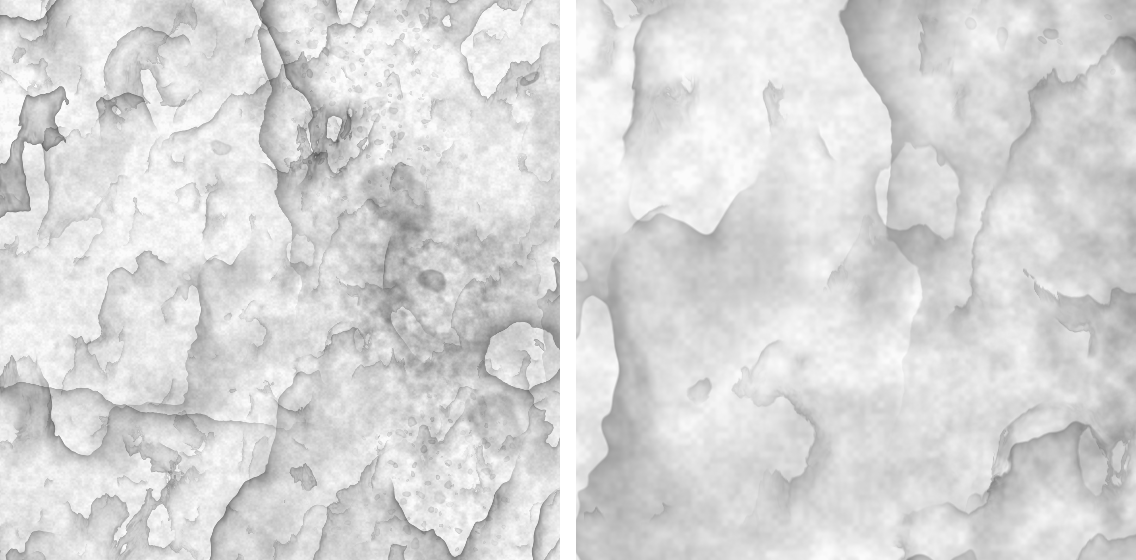
Left, the full canvas; right, a detail of the centre.
Reproduce this texture map procedurally as a three.js fragment shader.

```glsl
varying vec2 vUv;

const float BASE_LIGHT = 0.992;
const float BROAD_SHADE = 0.13;
const float GRAIN = 0.13;
const float SPECKLE = 0.05;
const float EDGE = 0.0018;          // softness of every broken rim
const float WARP = 0.75;
const vec2 TILT = vec2(-0.55, 0.65); // ledges step down to the lower right
const vec2 DIRT_CENTER = vec2(0.74, 0.42);
const vec2 PIT_CENTER = vec2(0.66, 0.85);
const vec2 PIT_CENTER_LOW = vec2(0.78, 0.17);
const vec2 BOULDER = vec2(0.945, 0.36);

float hash(vec2 p) {
  return fract(sin(dot(p, vec2(127.1, 311.7))) * 43758.5453);
}

float noise(vec2 p) {
  vec2 i = floor(p), f = fract(p);
  f = f * f * f * (f * (f * 6.0 - 15.0) + 10.0);
  return mix(mix(hash(i), hash(i + vec2(1.0, 0.0)), f.x),
             mix(hash(i + vec2(0.0, 1.0)), hash(i + 1.0), f.x), f.y);
}

float fbm(vec2 p) {
  float sum = 0.0, amp = 0.58;
  for (int i = 0; i < 6; i++) {
    sum += amp * noise(p);
    p = mat2(1.6, 1.2, -1.2, 1.6) * p + 17.3;
    amp *= 0.43;
  }
  return sum;
}

float relief(vec2 p, float scale) {
  vec2 q = p * scale * vec2(1.15, 0.8) + scale * 3.7;
  q += WARP * (vec2(fbm(q + 5.2), fbm(q + 31.7)) - 0.5);
  return fbm(q) + dot(p, TILT) * scale * 0.3;
}

// Shadow on the low side of a rim; d is the distance from it
float rimShadow(float d, float width) {
  return smoothstep(0.0, EDGE, d) * exp(-max(d, 0.0) / width);
}

// Stepped plates: a thin dark crack and a wide soft shade under each rim
float ledges(vec2 p, float scale, float levels, float width, float cover) {
  const float e = 0.0015;
  float v = relief(p, scale);
  vec2 slope = vec2(relief(p + vec2(e, 0.0), scale),
                    relief(p + vec2(0.0, e), scale)) - v;
  float f = fract(v * levels);
  float d = (1.0 - f) / max(levels * length(slope) / e, levels * scale * 0.2);
  float soft = smoothstep(0.45, 1.0, f);
  float strength = smoothstep(cover, cover + 0.3, noise(p * scale * 1.6 + 41.0));
  return strength * (0.62 * rimShadow(d, width)
                   + 0.38 * soft * soft * smoothstep(0.0, EDGE, d));
}

// Scattered hollows, darkest near their rims
float pits(vec2 p, float scale, float density) {
  vec2 q = p * scale + 0.7 * (vec2(fbm(p * scale), fbm(p * scale + 9.0)) - 0.5);
  vec2 cell = floor(q);
  float dark = 0.0;
  for (int y = -1; y <= 1; y++) {
    for (int x = -1; x <= 1; x++) {
      vec2 c = cell + vec2(float(x), float(y));
      if (hash(c + 7.7) > density) continue;
      float size = hash(c + 2.1);
      float radius = mix(0.1, 0.42, size * size);
      vec2 center = c + vec2(hash(c), hash(c + 4.3));
      float d = length(q - center) / radius;
      float depth = mix(0.35, 1.0, hash(c + 8.9));
      dark = max(dark, depth * (1.0 - smoothstep(0.75, 1.1, d)) * mix(0.45, 1.0, d * d));
    }
  }
  return dark;
}

float zone(vec2 p, vec2 center, float radius) {
  float d = length(p - center) + 0.25 * (fbm(p * 6.0) - 0.5);
  return 1.0 - smoothstep(radius * 0.4, radius, d);
}

void main() {
  vec2 p = vUv;
  float jag = fbm(p * 14.0) - 0.5;
  float dirt = zone(p, DIRT_CENTER, 0.24);
  float pitted = max(zone(p, PIT_CENTER, 0.24), zone(p, PIT_CENTER_LOW, 0.22));

  // Broad tone, hollows and fine grain
  float light = BASE_LIGHT - BROAD_SHADE * fbm(p * 3.5 + 11.0);
  light -= 0.09 * smoothstep(0.52, 0.75, fbm(p * 10.0 + 3.0));
  light -= 0.08 * dirt;
  light += GRAIN * (1.0 + 1.6 * dirt + 0.5 * pitted) * (fbm(p * 75.0) - 0.5);
  light += SPECKLE * (noise(p * 270.0) - 0.5);

  // Plates, flakes and chips
  light *= 1.0 - 0.50 * ledges(p, 2.8, 3.0, 0.006, 0.22);
  light *= 1.0 - 0.36 * ledges(p + 0.37, 7.0, 2.2, 0.004, 0.38);
  light *= 1.0 - 0.26 * ledges(p + 0.71, 19.0, 1.8, 0.0025, 0.42 - 0.25 * dirt);

  // Pores and a few large cavities
  light *= 1.0 - 0.22 * pitted * pits(p, 48.0, 0.6);
  light *= 1.0 - 0.20 * pitted * pits(p + 0.3, 24.0, 0.4);
  light *= 1.0 - 0.32 * pits(p + 0.13, 7.0, 0.14);

  // Long upright and level crevices
  float uprightX = 0.465 + 0.055 * (1.0 - smoothstep(0.6, 0.74, p.y)) + 0.07 * jag;
  float uprightFade = smoothstep(0.35, 0.72, p.y);
  light *= 1.0 - 0.36 * uprightFade * rimShadow(p.x - uprightX, 0.022);
  float levelY = 0.315 - 0.14 * p.x + 0.06 * jag;
  float levelFade = 1.0 - smoothstep(0.35, 0.62, p.x);
  light *= 1.0 - 0.32 * levelFade * rimShadow(levelY - p.y, 0.018);

  // Embedded stone
  float stone = length((p - BOULDER) * vec2(0.85, 1.1)) - 0.055 + 0.06 * jag;
  light *= 1.0 - 0.36 * rimShadow(stone, 0.022);

  gl_FragColor = vec4(vec3(clamp(light, 0.35, 0.985)), 1.0);
}
```
